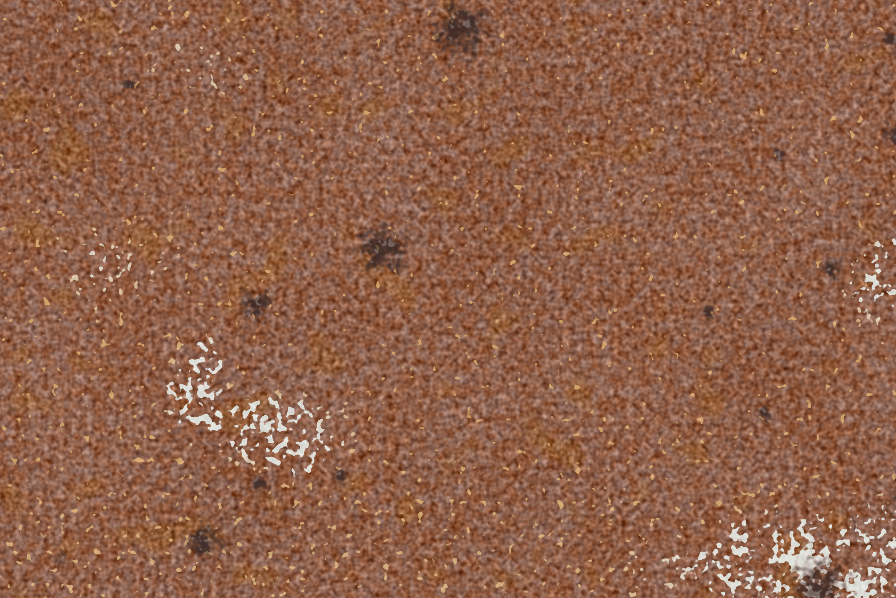
This texture is drawn by a WebGL 1 fragment shader. Its source:

```glsl
precision highp float;
// Rusted painted metal: fine brown grain drifting between orange rust and
// mauve oxide, scattered dark pits, and remnants of pale paint. Layers of
// gradient noise give the grain; thresholded noise gives flecks and paint.
uniform vec2 u_resolution;

vec2 hash2(vec2 p) {
  vec3 q = fract(p.xyx * vec3(0.1031, 0.1030, 0.0973));
  q += dot(q, q.yzx + 33.33);
  return fract((q.xx + q.yz) * q.zy);
}

float corner(vec2 cell, vec2 offset) {
  return dot(hash2(cell + offset) * 2.0 - 1.0, -offset);
}

// Gradient noise, roughly -1 to 1
float noise(vec2 p) {
  vec2 cell = floor(p), f = fract(p);
  vec2 u = f * f * f * (f * (f * 6.0 - 15.0) + 10.0);
  vec2 e = vec2(1.0, 0.0);
  float a = corner(cell, e.yy) + dot(hash2(cell) * 2.0 - 1.0, f);
  float b = dot(hash2(cell + e.xy) * 2.0 - 1.0, f - e.xy);
  float c = dot(hash2(cell + e.yx) * 2.0 - 1.0, f - e.yx);
  float d = dot(hash2(cell + e.xx) * 2.0 - 1.0, f - e.xx);
  return 2.2 * mix(mix(a, b, u.x), mix(c, d, u.x), u.y);
}

float patchAt(vec2 p, vec2 center, vec2 radius) {
  vec2 q = (p - center) / radius;
  return exp(-dot(q, q));
}

// How much paint survives: broad patches, plus a little along the bottom
float paintLeft(vec2 p) {
  vec2 q = p + 0.035 * vec2(noise(p * 9.0 + 3.0), noise(p * 9.0 + 47.0));
  float paint = patchAt(q, vec2(0.33, 0.34), vec2(0.05, 0.09));
  paint = max(paint, patchAt(q, vec2(0.46, 0.28), vec2(0.13, 0.06)));
  paint = max(paint, patchAt(q, vec2(1.36, 0.04), vec2(0.24, 0.11)));
  paint = max(paint, 0.7 * patchAt(q, vec2(1.48, 0.53), vec2(0.07, 0.09)));
  paint = max(paint, 0.4 * patchAt(q, vec2(0.18, 0.55), vec2(0.12, 0.08)));
  paint = max(paint, 0.35 * patchAt(q, vec2(0.33, 0.90), vec2(0.09, 0.07)));
  return max(paint, 0.2 * (1.0 - smoothstep(0.0, 0.55, p.y)));
}

// Ragged pits, one in some cells of a jittered grid; most are small
float pits(vec2 p) {
  float ragged = 0.5 * noise(p * 55.0 + 11.0) + 0.4 * noise(p * 110.0 + 5.0);
  float dark = 0.0;
  for (int j = -1; j <= 1; j++) {
    for (int i = -1; i <= 1; i++) {
      vec2 cell = floor(p * 5.0) + vec2(float(i), float(j));
      vec2 center = (cell + hash2(cell + 71.0)) / 5.0;
      vec2 dice = hash2(cell + 29.0);
      float radius = mix(0.012, 0.055, dice.y * dice.y * dice.y);
      float d = length(p - center) / radius + ragged;
      dark = max(dark, step(dice.x, 0.38) * (1.0 - smoothstep(0.1, 1.2, d)));
    }
  }
  return dark;
}

void main() {
  vec2 p = gl_FragCoord.xy / u_resolution.y;

  // Rust and oxide, mottled at several scales
  float oxide = 0.5 + 0.55 * noise(p * 45.0 + 13.0)
              + 0.4 * noise(p * 95.0 + 31.0) + 0.2 * noise(p * 7.0 + 2.0);
  vec3 color = mix(vec3(0.55, 0.325, 0.21), vec3(0.565, 0.415, 0.36),
                   clamp(oxide, 0.0, 1.0));
  float ochre = smoothstep(0.35, 0.9, noise(p * 14.0 + 61.0));
  color = mix(color, vec3(0.60, 0.37, 0.17), 0.5 * ochre);

  // Fine light and dark grain
  float grain = noise(p * 85.0 + 7.0) + noise(p * 150.0 + 19.0);
  color += 0.105 * grain + 0.015 * noise(p * 4.0 + 9.0);

  // Dark pits with grey glints in them
  float pit = pits(p);
  vec3 pitColor = vec3(0.23, 0.16, 0.15)
                + vec3(0.17, 0.19, 0.20) * smoothstep(0.4, 1.0, grain);
  color = mix(color, pitColor, 0.85 * pit);

  // Tan flecks everywhere, merging into white paint where it survives
  float paint = paintLeft(p);
  float chips = noise(p * 72.0 + 41.0) + 0.55 * noise(p * 140.0 + 23.0)
              + 0.9 * paint * noise(p * 24.0 + 17.0);
  float level = 1.0 - 0.95 * paint;
  float fleck = smoothstep(level - 0.14, level + 0.16, chips);
  vec3 fleckColor = mix(vec3(0.82, 0.64, 0.42), vec3(0.87, 0.87, 0.85),
                        smoothstep(0.1, 0.5, paint));
  color = mix(color, fleckColor + 0.03 * grain, fleck * (1.0 - 0.7 * pit));

  gl_FragColor = vec4(clamp(color, 0.0, 1.0), 1.0);
}
```
